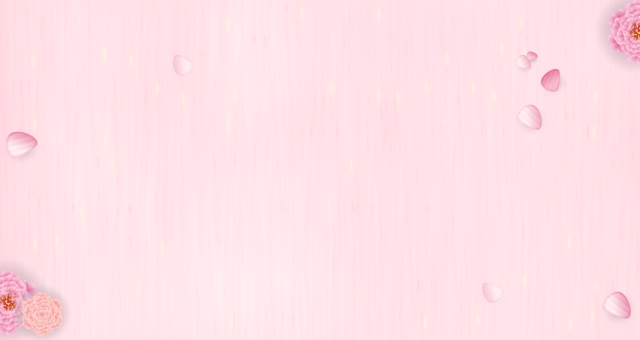
Write a Shadertoy shader that draws this background.

```glsl
// Pale pink wood-like paper with vertical grain, loose petals and corner blooms.
// Stretched gradient noise makes the grain; tapered ellipses make the petals;
// each bloom is a stack of shrinking, scalloped rings over a soft shadow.

vec2 hash2(vec2 p) {
    p = vec2(dot(p, vec2(127.1, 311.7)), dot(p, vec2(269.5, 183.3)));
    return fract(sin(p) * 43758.5);
}

float gradientNoise(vec2 p) {
    vec2 i = floor(p), f = fract(p);
    vec2 u = f * f * f * (f * (f * 6.0 - 15.0) + 10.0);
    vec2 e = vec2(0.0, 1.0);
    float a = dot(hash2(i) * 2.0 - 1.0, f);
    float b = dot(hash2(i + e.yx) * 2.0 - 1.0, f - e.yx);
    float c = dot(hash2(i + e.xy) * 2.0 - 1.0, f - e.xy);
    float d = dot(hash2(i + e.yy) * 2.0 - 1.0, f - e.yy);
    return mix(mix(a, b, u.x), mix(c, d, u.x), u.y);
}

float glow(vec2 p, vec2 centre, vec2 size) {
    vec2 q = (p - centre) / size;
    return exp(-dot(q, q));
}

vec3 paper(vec2 p, float aspect) {
    // Broad light and dark areas
    float tone = 0.45 + 0.22 * gradientNoise(p * vec2(3.0, 2.2));
    tone += 0.30 * glow(p, vec2(0.70, 0.18), vec2(0.32, 0.25));
    tone += 0.20 * glow(p, vec2(0.25, 0.42), vec2(0.16, 0.40));
    tone += 0.16 * glow(p, vec2(0.72, 0.85), vec2(0.14, 0.25));
    tone -= 0.34 * exp(-p.x / 0.09);
    tone -= 0.20 * exp((p.x - aspect) / 0.15);
    tone -= 0.16 * glow(p, vec2(0.42, 0.68), vec2(0.16, 0.14));
    tone -= 0.12 * glow(p, vec2(0.95, 0.64), vec2(0.25, 0.12));

    // Long streaks and short broken dashes
    float wobble = 0.006 * gradientNoise(p * vec2(6.0, 9.0));
    vec2 g = vec2(p.x + wobble, p.y);
    float streak = gradientNoise(g * vec2(85.0, 4.0));
    float dash = gradientNoise(g * vec2(120.0, 22.0));
    tone += 0.28 * streak + 0.15 * gradientNoise(g * vec2(28.0, 2.0));
    tone -= 0.32 * smoothstep(0.12, 0.45, dash) * smoothstep(0.1, -0.25, streak);
    vec3 col = mix(vec3(1.0, 0.845, 0.877), vec3(1.0, 0.943, 0.948), clamp(tone, 0.0, 1.0));

    // Faint lilac haze near the top
    col = mix(col, vec3(0.99, 0.86, 0.92), 0.35 * glow(p, vec2(1.2, 0.9), vec2(0.28, 0.1)));

    // Sparse cream flecks, one candidate per cell
    vec2 cell = p * vec2(14.0, 9.0), id = floor(cell);
    vec2 rnd = hash2(id + 7.0);
    vec2 d = (fract(cell) - 0.3 - 0.4 * rnd) / vec2(0.07, 0.17);
    float fleck = step(0.84, hash2(id + 31.0).x) * exp(-dot(d, d));
    return mix(col, vec3(1.0, 0.97, 0.86), 0.65 * fleck);
}

// Petal with its tip along the given angle; depth runs from pale to saturated
vec3 petal(vec3 col, vec2 p, vec4 place, float depth, float px) {
    float s = sin(place.w), c = cos(place.w);
    vec2 q = mat2(c, -s, s, c) * (p - place.xy) / place.z;
    vec2 shape = vec2(q.x, (q.y + 0.18 * q.x * q.x - 0.08) * (1.35 + 0.55 * q.x));
    float d = length(shape) - 1.0;
    vec2 away = (p - place.xy + vec2(-0.002, 0.006)) / place.z;
    col *= 1.0 - 0.13 * (0.4 + depth) * exp(-2.2 * pow(dot(away, away), 1.5));
    vec3 pale = mix(vec3(1.0, 0.93, 0.94), vec3(0.97, 0.74, 0.80), smoothstep(0.75, 1.0, depth));
    vec3 deep = mix(vec3(0.98, 0.80, 0.85), vec3(0.90, 0.47, 0.62), depth);
    float shade = smoothstep(-0.5, 0.9, 0.55 * q.x + 0.75 * q.y);
    shade += 0.35 * smoothstep(-0.22, 0.0, d) + 0.06 * sin(q.y * 17.0);
    vec3 body = mix(pale, deep, clamp(shade, 0.0, 1.0));
    return mix(col, body, smoothstep(px, -px, d * place.z));
}

// Ruffled bloom; heart is the strength of the golden centre
vec3 bloom(vec3 col, vec2 p, vec2 centre, float radius, vec3 dark, vec3 light, float heart, float px) {
    vec2 q = (p - centre) / radius;
    float r = length(q), a = atan(q.y, q.x);
    float shadow = smoothstep(1.4, 0.8, length(q + vec2(0.03, -0.02)));
    col = mix(col, vec3(0.79, 0.69, 0.73), 0.6 * shadow);
    float ruffle = gradientNoise(q * 5.0 + centre * 9.0);
    for (int i = 0; i < 6; i++) {
        float k = float(i), size = 0.94 - 0.145 * k;
        float lobes = abs(sin(a * (3.0 - 0.5 * mod(k, 2.0) * 2.0) + k * 1.9));
        float edge = size * (0.88 + 0.16 * lobes + 0.14 * ruffle);
        float rim = smoothstep(edge - 0.22, edge, r);
        float vein = 0.12 * sin(a * 23.0 + k * 4.0 + ruffle * 5.0);
        vec3 ring = mix(dark, light, clamp(0.2 + 0.75 * rim + vein + 0.5 * ruffle, 0.0, 1.0));
        col = mix(col, ring, smoothstep(px, -px, (r - edge) * radius));
    }
    // Stamens around a dark red core
    float speck = gradientNoise(q * 16.0);
    vec3 stamen = mix(vec3(0.72, 0.19, 0.25), vec3(0.98, 0.72, 0.32), smoothstep(-0.2, 0.3, speck));
    return mix(col, stamen, heart * smoothstep(0.34, 0.14, r + 0.16 * ruffle));
}

void mainImage(out vec4 fragColor, in vec2 fragCoord) {
    vec2 p = fragCoord / iResolution.y;
    float px = 0.8 / iResolution.y, aspect = iResolution.x / iResolution.y;
    vec3 col = paper(p, aspect);

    // Each petal: centre, size, tip angle; then its colour depth
    vec4 places[8] = vec4[8](
        vec4(0.534, 0.811, 0.032, 2.3), vec4(0.064, 0.576, 0.046, 0.25),
        vec4(1.541, 0.815, 0.024, -0.5), vec4(1.565, 0.835, 0.016, 0.1),
        vec4(1.624, 0.766, 0.034, 1.2), vec4(1.562, 0.652, 0.040, -0.75),
        vec4(1.446, 0.143, 0.033, 2.5), vec4(1.819, 0.098, 0.044, -0.65));
    float depths[8] = float[8](0.10, 0.72, 0.35, 0.90, 1.0, 0.45, 0.10, 0.72);
    for (int i = 0; i < 8; i++) col = petal(col, p, places[i], depths[i], px);

    // Corner blooms
    vec3 rose = vec3(0.87, 0.42, 0.60), blush = vec3(0.99, 0.78, 0.86);
    col = bloom(col, p, vec2(aspect - 0.006, 0.907), 0.094, rose, blush, 0.9, px);
    col = bloom(col, p, vec2(0.022, 0.110), 0.096, rose, blush, 0.9, px);
    col = bloom(col, p, vec2(0.124, 0.076), 0.066, vec3(0.93, 0.58, 0.60), vec3(1.0, 0.82, 0.80), 0.0, px);
    fragColor = vec4(col, 1.0);
}
```
